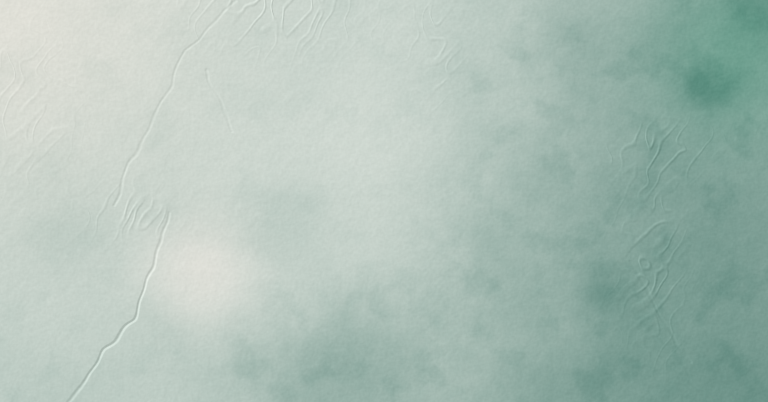
A Shadertoy shader for this texture:

```glsl
vec2 randomGradient(vec2 cell) {
    vec3 h = fract(cell.xyx * vec3(0.1031, 0.1030, 0.0973));
    h += dot(h, h.yzx + 33.33);
    float angle = 6.2832 * fract((h.x + h.y) * h.z);
    return vec2(cos(angle), sin(angle));
}

float gradientNoise(vec2 p) {
    vec2 i = floor(p), f = p - i;
    vec2 w = f * f * f * (f * (f * 6.0 - 15.0) + 10.0);
    float a = dot(randomGradient(i), f);
    float b = dot(randomGradient(i + vec2(1, 0)), f - vec2(1, 0));
    float c = dot(randomGradient(i + vec2(0, 1)), f - vec2(0, 1));
    float d = dot(randomGradient(i + 1.0), f - 1.0);
    return mix(mix(a, b, w.x), mix(c, d, w.x), w.y);
}

float fbm(vec2 p) {
    float sum = 0.0, gain = 0.6;
    for (int i = 0; i < 5; i++) {
        sum += gain * gradientNoise(p);
        p = mat2(1.6, 1.2, -1.2, 1.6) * p + 7.3;
        gain *= 0.55;
    }
    return sum;
}

float softSpot(vec2 p, vec2 center, vec2 radius) {
    vec2 q = (p - center) / radius;
    return exp(-dot(q, q));
}

float segmentDistance(vec2 p, vec2 a, vec2 b) {
    vec2 pa = p - a, ba = b - a;
    return length(pa - ba * clamp(dot(pa, ba) / dot(ba, ba), 0.0, 1.0));
}

// Long hairline cracks, each segment as start.xy, end.xy
float cracks(vec2 p) {
    vec4 segments[11] = vec4[](
        vec4(0.17, 0.0, 0.26, 0.13), vec4(0.26, 0.13, 0.33, 0.21),
        vec4(0.33, 0.21, 0.375, 0.33), vec4(0.375, 0.33, 0.42, 0.47),
        vec4(0.285, 0.49, 0.32, 0.59), vec4(0.32, 0.59, 0.4, 0.74),
        vec4(0.4, 0.74, 0.46, 0.875), vec4(0.46, 0.875, 0.585, 1.0),
        vec4(1.715, 0.1, 1.63, 0.23), vec4(1.63, 0.23, 1.57, 0.35),
        vec4(0.51, 0.83, 0.577, 0.68));
    p += 0.012 * vec2(gradientNoise(p * 17.0), gradientNoise(p * 17.0 + 9.0));
    float nearest = 1.0;
    for (int i = 0; i < 11; i++)
        nearest = min(nearest, segmentDistance(p, segments[i].xy, segments[i].zw));
    float fade = mix(0.35, 1.0, softSpot(p, vec2(0.3, 0.15), vec2(0.2, 0.28)));
    return fade * smoothstep(0.006, 0.0, nearest);
}

// Plaster surface: grain, wrinkled areas and cracks
float plasterHeight(vec2 p) {
    float wrinkled = softSpot(p, vec2(0.68, 0.99), vec2(0.2, 0.1))
        + softSpot(p, vec2(1.64, 0.63), vec2(0.13, 0.06))
        + softSpot(p, vec2(0.33, 0.47), vec2(0.1, 0.06))
        + softSpot(p, vec2(1.62, 0.35), vec2(0.07, 0.2))
        + 0.7 * softSpot(p, vec2(1.08, 0.88), vec2(0.06, 0.12))
        + 0.5 * softSpot(p, vec2(0.06, 0.72), vec2(0.12, 0.2));
    vec2 along = vec2(dot(p, vec2(0.9, -0.4)) * 26.0, dot(p, vec2(0.4, 0.9)) * 9.0);
    along += 0.8 * gradientNoise(p * 15.0);
    float crease = smoothstep(0.13, 0.0, abs(gradientNoise(along)));
    return 0.3 * fbm(p * 38.0) + 0.5 * wrinkled * crease - cracks(p);
}

// Depth of the green wash: 0 is pale, 1 is deep
float washDepth(vec2 p) {
    vec4 spots[12] = vec4[](
        vec4(0.82, 0.09, 0.17, 0.42), vec4(1.77, 0.78, 0.07, 0.34),
        vec4(1.91, 0.98, 0.13, 0.25), vec4(1.5, 0.28, 0.06, 0.2),
        vec4(1.21, 0.41, 0.07, 0.13), vec4(0.69, 0.43, 0.11, 0.15),
        vec4(0.5, 0.32, 0.13, -0.18), vec4(0.18, 0.42, 0.12, 0.12),
        vec4(1.05, 0.6, 0.25, -0.08), vec4(0.0, 1.0, 0.45, -0.17),
        vec4(1.42, 0.93, 0.07, 0.12), vec4(1.9, 0.03, 0.3, 0.16));
    float cloud = fbm(p * 4.0 + 3.0);
    vec2 q = p + 0.07 * vec2(cloud, fbm(p * 5.0 + 20.0));
    float depth = 0.05 + 0.77 * smoothstep(0.95, 1.95, q.x + 0.35 * (1.0 - q.y));
    depth += 0.14 * smoothstep(0.38, 0.0, q.y) * smoothstep(1.3, 0.6, q.x);
    for (int i = 0; i < 12; i++)
        depth += spots[i].w * softSpot(q, spots[i].xy, spots[i].z * vec2(1.15, 0.85));
    float mottled = mix(0.4, 1.0, smoothstep(0.05, 0.4, depth));
    float dabs = smoothstep(0.0, 0.35, fbm(p * 9.0 + 41.0));
    return depth + mottled * (0.16 * cloud + 0.1 * (dabs - 0.3) + 0.07 * fbm(p * 24.0));
}

void mainImage(out vec4 fragColor, in vec2 fragCoord) {
    vec2 p = fragCoord / iResolution.y;
    float depth = clamp(washDepth(p), -0.2, 1.12);
    vec3 color = mix(vec3(0.80, 0.84, 0.81), vec3(0.42, 0.57, 0.53), depth);

    // Warm pale corner and richer green at the upper right
    color += vec3(0.025, 0.0, -0.005) * softSpot(p, vec2(0.0, 1.0), vec2(0.5));
    color += vec3(0.02, 0.0, 0.0) * softSpot(p, vec2(0.5, 0.33), vec2(0.13));
    color += vec3(-0.03, 0.025, 0.0) * softSpot(p, vec2(1.85, 0.88), vec2(0.22));

    // Relief lit from the upper left
    float slope = plasterHeight(p) - plasterHeight(p + vec2(-0.003, 0.003));
    color += 0.13 * clamp(slope, -0.7, 0.7);
    color += 0.018 * gradientNoise(p * 120.0);
    fragColor = vec4(clamp(color, 0.0, 1.0), 1.0);
}
```
